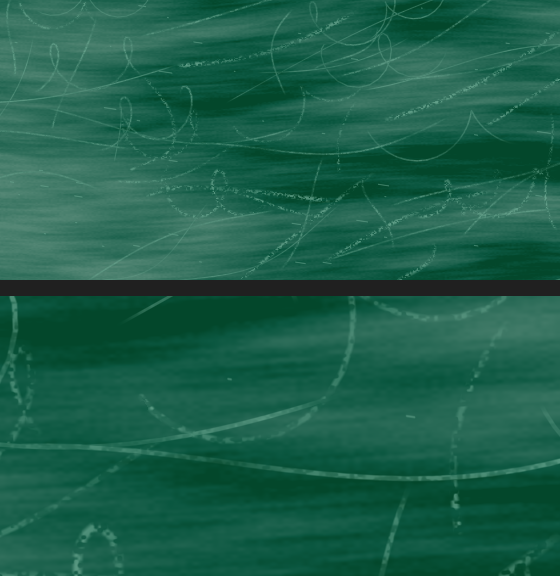
Top, the full canvas; bottom, a detail of the centre.
Give the GLSL for this texture, as a WebGL 2 fragment shader.

```glsl
#version 300 es
precision highp float;
// A wiped green chalkboard: stretched noise layers form horizontal eraser smears,
// a colour ramp turns the dust amount into green, and looping or sweeping
// grainy chalk strokes with a few bright scratches lie on top.
uniform vec2 u_resolution;
out vec4 outColor;

float hash(vec2 p) {
  vec3 q = fract(vec3(p.xyx) * 0.1031);
  q += dot(q, q.yzx + 33.33);
  return fract((q.x + q.y) * q.z);
}

vec4 hash4(float n) {
  return vec4(hash(vec2(n, 1.7)), hash(vec2(n, 5.3)), hash(vec2(n, 9.1)), hash(vec2(n, 13.9)));
}

float noise(vec2 p) {
  vec2 i = floor(p), f = fract(p);
  f = f * f * (3.0 - 2.0 * f);
  return mix(mix(hash(i), hash(i + vec2(1, 0)), f.x),
             mix(hash(i + vec2(0, 1)), hash(i + vec2(1, 1)), f.x), f.y);
}

// Distance to segment ab in x, position along it in y.
vec2 segment(vec2 p, vec2 a, vec2 b) {
  vec2 ab = b - a;
  float h = clamp(dot(p - a, ab) / dot(ab, ab), 0.0, 1.0);
  return vec2(length(p - a - ab * h), h);
}

// Amount of wiped dust, about 0 (clean) to 1 (pale).
float smears(vec2 p) {
  vec2 q = p;
  q.y += 0.03 * sin(p.x * 2.3 + 0.6) + 0.05 * (noise(p * vec2(1.5, 3.0) + 40.0) - 0.5);
  float right = smoothstep(0.2, 1.1, p.x + 0.3 * (noise(q * vec2(2.0, 9.0)) - 0.5));
  float dust = 0.455 + mix(0.18, -0.09, right);
  dust -= right * 0.28 * exp(-pow((q.y - 0.72) / 0.07, 2.0));
  dust -= right * 0.24 * exp(-pow((q.y - 0.45) / 0.04, 2.0));
  float contrast = mix(0.65, 1.0, right);
  dust += contrast * 0.75 * (noise(q * vec2(1.5, 5.5) + 11.0) - 0.5);
  dust += contrast * 0.55 * (noise(q * vec2(2.6, 14.0) + 23.0) - 0.5);
  dust += 0.30 * (noise(q * vec2(4.0, 36.0) + 37.0) - 0.5);
  dust += 0.20 * (noise(q * vec2(7.0, 80.0) + 51.0) - 0.5);
  dust += 0.16 * (noise(q * vec2(12.0, 150.0) + 91.0) - 0.5);
  dust += 0.18 * smoothstep(0.72, 0.95, noise(q * vec2(3.0, 30.0) + 71.0));
  return dust + 0.09 * (noise(p * vec2(130.0, 230.0)) - 0.5);
}

vec3 boardColor(float dust) {
  vec3 color = mix(vec3(0.01, 0.28, 0.17), vec3(0.04, 0.34, 0.25), clamp(dust / 0.2, 0.0, 1.0));
  color = mix(color, vec3(0.12, 0.39, 0.31), clamp(dust / 0.2 - 1.0, 0.0, 1.0));
  return mix(color, vec3(0.33, 0.53, 0.46), clamp((dust - 0.4) / 0.6, 0.0, 1.0));
}

// Coverage of all chalk strokes: sweeps, steep lines and looped scribbles.
float chalkStrokes(vec2 p, float aspect, float px) {
  float chalk = 0.0;
  float speckle = 0.6 * noise(p * vec2(210.0, 240.0)) + 0.4 * noise(p * vec2(95.0, 110.0) + 30.0);
  for (int i = 0; i < 52; i++) {
    float id = float(i);
    vec4 a = hash4(id + 3.0), b = hash4(id + 60.0);
    bool steep = i % 4 == 2, looped = i % 4 == 3;
    vec2 centre = vec2(fract(id * 0.618 + 0.1 * a.x) * aspect, a.y);
    float len = looped ? 0.25 + 0.3 * a.z : steep ? 0.2 + 0.25 * a.z : 0.45 + 0.6 * a.z;
    if (length(p - centre) > len * 0.5 + 0.16) continue;

    float angle = steep ? 1.0 + 0.9 * a.w : 0.6 * a.w - 0.05;
    mat2 turn = mat2(cos(angle), sin(angle), -sin(angle), cos(angle));
    vec2 sway = looped ? vec2(0.06, 0.08) * (0.6 + 0.6 * b.x) : vec2(0.0, 0.02 + 0.06 * b.x);
    float bend = looped ? 7.0 + 5.0 * b.y : 2.0 + 3.0 * b.y;

    float dist = 9.0, along = 0.0;
    vec2 last = vec2(0.0);
    for (int k = 0; k <= 28; k++) {
      float s = float(k) / 28.0;
      float phase = bend * s + 6.28 * b.w;
      vec2 next = centre + turn * vec2(len * (s - 0.5) + sway.x * cos(phase), sway.y * sin(phase));
      if (k > 0) {
        vec2 hit = segment(p, last, next);
        if (hit.x < dist) {
          dist = hit.x;
          along = s + (hit.y - 1.0) / 28.0;
        }
      }
      last = next;
    }

    // Wide strokes are soft and broken by the board's grain, thin ones stay crisp.
    float width = mix(0.0016, 0.0105, b.z * b.z);
    float broken = smoothstep(0.0016, 0.006, width);
    float grain = mix(0.65 + 0.35 * speckle, smoothstep(0.36, 0.72, speckle), broken);
    float pressure = 0.3 + 0.7 * noise(vec2(along * 7.0, id * 3.0));
    pressure *= smoothstep(0.0, 0.06, along) * smoothstep(1.0, 0.9, along);
    float line = 1.0 - smoothstep(width * (1.0 - 0.7 * broken) - px, width + px, dist);
    chalk = max(chalk, line * grain * pressure * mix(0.75, 0.85, broken));
  }
  return chalk;
}

// Sparse short, nearly level scratches and specks.
float scratches(vec2 p, float px) {
  vec2 grid = p * vec2(9.0, 22.0), cell = floor(grid);
  vec4 r = hash4(cell.x * 17.0 + cell.y * 1.37 + 200.0);
  vec2 d = (fract(grid) - 0.3 - 0.4 * r.xy) / vec2(9.0, 22.0);
  d.y += 0.15 * d.x;
  d.x = max(abs(d.x) - 0.024 * r.z * r.z, 0.0);
  return step(0.88, r.w) * (1.0 - smoothstep(0.0, 0.0015 + px, length(d)));
}

void main() {
  vec2 p = gl_FragCoord.xy / u_resolution.y;
  float px = 0.75 / u_resolution.y;
  float chalk = chalkStrokes(p, u_resolution.x / u_resolution.y, px);
  chalk = max(chalk, 0.5 * scratches(p, px));
  outColor = vec4(mix(boardColor(smears(p)), vec3(0.43, 0.67, 0.58), chalk), 1.0);
}
```
